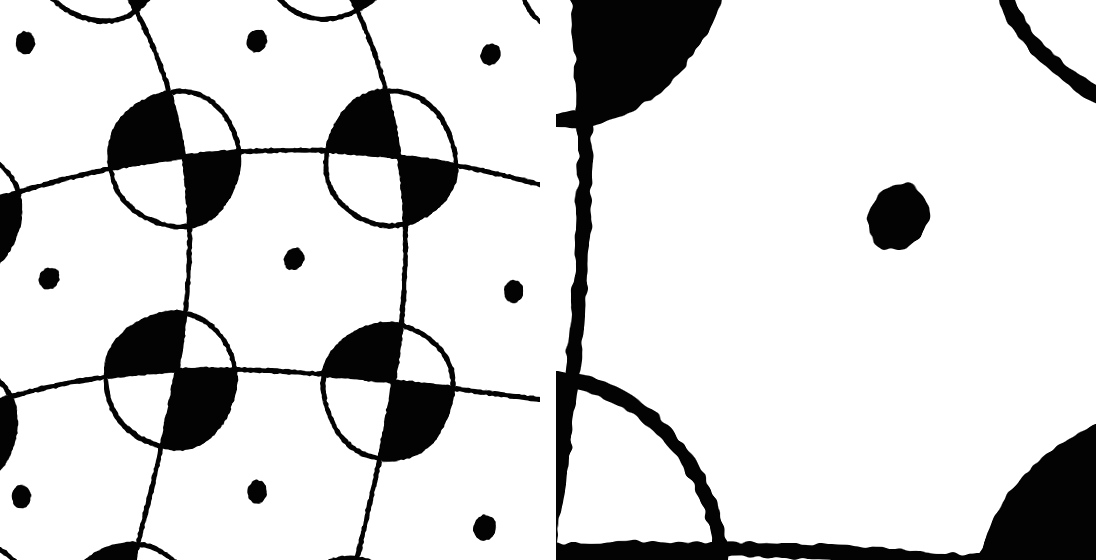
Left, the full canvas; right, a detail of the centre.
Reproduce this pattern procedurally as a Shadertoy shader.

```glsl
// Ink-drawn warped grid with quartered discs on its crossings and a dot in each cell.
#define INK vec3(0.01)
#define PAPER vec3(1.0)
#define LINE_HALF 0.0044
#define DISC_RADII vec2(0.120, 0.125)
#define DISC_WOBBLE 0.0022
#define DOT_RADII vec2(0.0175, 0.0205)
#define ROUGHNESS 0.0034
#define GRAIN 190.0

float hash(vec2 p) {
    vec3 q = fract(p.xyx * vec3(0.1031, 0.1030, 0.0973));
    q += dot(q, q.yzx + 33.33);
    return fract((q.x + q.y) * q.z);
}

float noise(vec2 p) {
    vec2 c = floor(p), f = fract(p);
    f = f * f * (3.0 - 2.0 * f);
    return mix(mix(hash(c), hash(c + vec2(1, 0)), f.x),
               mix(hash(c + vec2(0, 1)), hash(c + vec2(1, 1)), f.x), f.y);
}

float cubic(vec4 c, float t) {
    return c.x + t * (c.y + t * (c.z + t * c.w));
}

// Bowed grid lines: x = position, y = slope; the index may be fractional.
vec2 columnLine(float i, float y) {
    float apex = cubic(vec4(0.3385, 0.3871, -0.0091, 0.0074), i);
    float bend = cubic(vec4(0.4685, 0.0323, -0.1459, 0.0445), i);
    float skew = 0.295 - 0.071 * i;
    float d = y - 0.423 - 0.013 * i;
    return vec2(apex - d * d * (bend - skew * d), -d * (2.0 * bend - 3.0 * skew * d));
}

vec2 rowLine(float j, float x) {
    float apex = 0.2682 + j * (0.3828 + 0.0091 * j);
    float bend = cubic(vec4(0.3149, 0.0730, -0.1267, 0.0154), j);
    float skew = 0.2 * max(j * (2.0 - j), 0.0);
    float d = x - 0.521 + 0.130 * j * j;
    return vec2(apex + d * d * (bend - skew * d), d * (2.0 * bend - 3.0 * skew * d));
}

float lineOffset(float v, vec2 curve) {
    return (v - curve.x) / sqrt(1.0 + curve.y * curve.y);
}

vec2 crossing(float i, float j) {
    vec2 c = vec2(0.34 + 0.39 * i, 0.27 + 0.39 * j);
    for (int n = 0; n < 4; n++) {
        c.x = columnLine(i, c.y).x;
        c.y = rowLine(j, c.x).x;
    }
    return c;
}

float ellipse(vec2 p, vec2 radii) {
    return (length(p / radii) - 1.0) * min(radii.x, radii.y);
}

// Outlined disc with two opposite quarters filled.
float quarteredDisc(vec2 p, float i, float j, float sx, float sy) {
    vec2 shift = vec2(min(-0.0156 - 0.0104 * j + 0.0156 * j * j, 0.0104),
                      0.004 + 0.013 * min(j * j, 1.0));
    vec2 q = p - crossing(i, j) - shift;
    float phase = 6.2832 * hash(vec2(i, j) + 7.0);
    float angle = atan(q.y, q.x);
    float disc = ellipse(q, DISC_RADII)
               + DISC_WOBBLE * (sin(3.0 * angle + phase) + 0.5 * sin(5.0 * angle - phase));
    float rim = abs(disc + LINE_HALF) - LINE_HALF;
    float quarters = min(max(sx, sy), max(-sx, -sy));
    return min(rim, max(disc, quarters));
}

float cellDot(vec2 p, float i, float j) {
    vec2 drift = vec2(-0.023 * i * (i - 1.0) - 0.005,
                      j * (0.0065 + 0.0234 * abs(i)) + 0.0104 * i);
    vec2 q = p - crossing(i + 0.5, j + 0.5) - drift;
    float tilt = 0.3 + 0.8 * (hash(vec2(i, j) + 21.0) - 0.5);
    q = mat2(cos(tilt), -sin(tilt), sin(tilt), cos(tilt)) * q;
    float size = 1.0 + 0.15 * max(i * j, 0.0) * step(0.5, i);
    return ellipse(q, DOT_RADII * size);
}

void mainImage(out vec4 fragColor, in vec2 fragCoord) {
    // Height units, measured down from the top edge.
    vec2 p = vec2(fragCoord.x, iResolution.y - fragCoord.y) / iResolution.y;
    float d = 1.0;

    for (int a = -1; a <= 2; a++) {
        float i = float(a);
        float sx = lineOffset(p.x, columnLine(i, p.y));
        d = min(d, abs(sx) - LINE_HALF);
        for (int b = -1; b <= 2; b++) {
            float j = float(b);
            float sy = lineOffset(p.y, rowLine(j, p.x));
            d = min(d, abs(sy) - LINE_HALF);
            d = min(d, quarteredDisc(p, i, j, sx, sy));
            if (a < 2 && b < 2) d = min(d, cellDot(p, i, j));
        }
    }

    // Ragged ink edge.
    d += ROUGHNESS * (0.7 * noise(p * GRAIN) + 0.3 * noise(p * GRAIN * 0.3) - 0.5);
    float ink = clamp(0.5 - d * iResolution.y, 0.0, 1.0);
    fragColor = vec4(mix(PAPER, INK, ink), 1.0);
}
```
